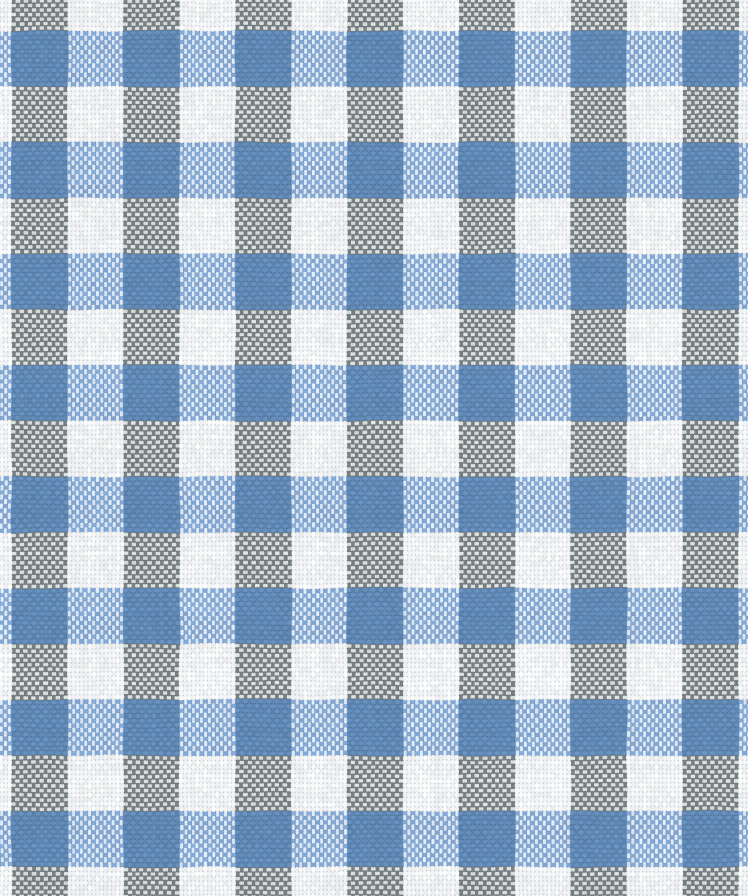
Give the GLSL for this texture, as a WebGL 1 fragment shader.

```glsl
precision highp float;

uniform vec2 u_resolution;

const float PI = 3.14159265;

float hash(vec2 p) {
  vec3 q = fract(p.xyx * vec3(0.1031, 0.1030, 0.0973));
  q += dot(q, q.yzx + 33.33);
  return fract((q.x + q.y) * q.z);
}

float noise(vec2 p) {
  vec2 i = floor(p);
  vec2 f = fract(p);
  f = f * f * (3.0 - 2.0 * f);
  return mix(mix(hash(i), hash(i + vec2(1.0, 0.0)), f.x),
             mix(hash(i + vec2(0.0, 1.0)), hash(i + 1.0), f.x), f.y);
}

vec3 cloth(vec2 p) {
  // One check repeat holds 28 warp threads and 24 weft threads
  vec2 t = (p - vec2(0.0130, 0.0326)) / vec2(0.1248, 0.1244) * vec2(28.0, 24.0);
  t += 0.36 * vec2(noise(t * vec2(0.3, 0.12)), noise(t * vec2(0.12, 0.3) + 57.0)) - 0.18;
  vec2 id = floor(t);
  vec2 f = t - id - 0.5;

  // Dyed and undyed threads in bands; slate where the weft is undyed
  float dyedWarp = 1.0 - step(14.0, mod(id.x, 28.0));
  float dyedWeft = 1.0 - step(12.0, mod(id.y, 24.0));
  vec3 dye = mix(vec3(0.36, 0.41, 0.44), vec3(0.33, 0.48, 0.63), dyedWeft);
  vec3 warp = mix(vec3(0.95, 0.97, 1.0), dye, dyedWarp);
  vec3 weft = mix(vec3(0.95, 0.95, 0.93), vec3(0.43, 0.60, 0.80), dyedWeft);
  warp *= 0.98 + 0.04 * hash(vec2(id.x, 3.0));
  weft *= 0.98 + 0.04 * hash(vec2(7.0, id.y));

  // Crossing threads tint each other, most where both are dyed
  vec3 blend = 0.5 * (warp + weft);
  float tint = 0.32 + 0.25 * dyedWarp * dyedWeft;
  warp = mix(warp, blend, tint);
  weft = mix(weft, blend, tint);

  // Plain weave: long floats rise and dip in turn, dyed threads swell
  float over = 1.0 - 2.0 * mod(id.x + id.y, 2.0);
  vec2 crown = cos(PI * f);
  float warpHeight = 2.2 * crown.x + over * crown.y;
  float weftHeight = 2.2 * crown.y - over * crown.x;
  float lead = warpHeight - weftHeight + 0.35 * (dyedWarp - dyedWeft);
  vec3 color = mix(weft, warp, smoothstep(-0.3, 0.3, lead));

  // Dark gaps between threads and uneven floats
  float top = max(warpHeight, weftHeight);
  color *= mix(0.82, 1.01, smoothstep(0.0, 2.2, top));
  return color * (0.97 + 0.05 * hash(id + 101.0));
}

void main() {
  // Average a 3 by 3 grid of samples per pixel
  vec3 sum = vec3(0.0);
  for (int i = 0; i < 3; i++) {
    for (int j = 0; j < 3; j++) {
      vec2 offset = (vec2(float(i), float(j)) - 1.0) / 3.0;
      sum += cloth((gl_FragCoord.xy + offset) / u_resolution.y);
    }
  }
  gl_FragColor = vec4(sum / 9.0, 1.0);
}
```
